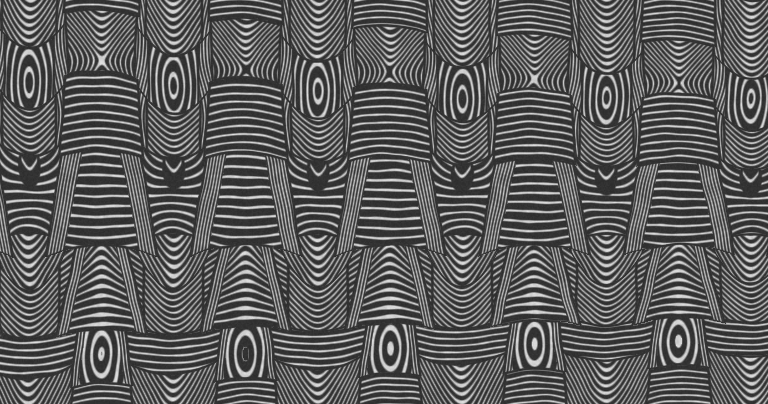
This pattern is drawn by a WebGL 2 fragment shader. Its source:

```glsl
#version 300 es
precision highp float;
// Woodgrain patchwork: interlocking columns of lined panels, nested arches and rings.
uniform vec2 u_resolution;
out vec4 fragColor;

const float UNITS_TALL = 406.0;    // canvas height in design units
const float PERIOD = 145.0;        // distance between main columns
const float FIRST_COLUMN = 102.0;
const float TILT_TOP = 9.0;        // row drift per column, top and bottom
const float TILT_BOTTOM = -6.0;
const float WOBBLE = 0.9;
const float SEAM = 2.3;
const float FINE = 3.4;            // spacing of the narrow strips
const float LINE_WEIGHT = 0.88;
const float SOFTNESS = 0.95;
const float MAIN_BOW = 0.004;
const vec3 GROUND = vec3(0.195);
const vec3 CHALK = vec3(0.87);

// Main column: row tops, then half widths (inner top, inner bottom, outer top, outer bottom).
const float MAIN_TOP[8] = float[](-60., 10., 72., 150., 246., 330., 385., 440.);
const vec4 MAIN_HALF[7] = vec4[](
    vec4(36, 38, 36, 38), vec4(36, 33, 36, 33), vec4(36, 42, 36, 42), vec4(19, 38, 40, 56),
    vec4(15, 34, 26, 46), vec4(17, 24, 24, 31), vec4(29, 34, 29, 34));
// Side column: row tops, curvature of each top edge, half widths.
const float SIDE_TOP[8] = float[](-40., 52., 112., 158., 234., 292., 338., 378.);
const float SIDE_BOW[8] = float[](.012, .02, .02, .012, -.006, .03, .006, .006);
const float SIDE_HALF[8] = float[](28., 25., 27., 200., 36., 30., 200., 200.);

float hash(vec2 p) {
    p = fract(p * vec2(0.1031, 0.1137));
    p += dot(p, p.yx + 33.33);
    return fract((p.x + p.y) * p.x * 17.3);
}

float noise(vec2 p) {
    vec2 i = floor(p), f = fract(p);
    f = f * f * (3.0 - 2.0 * f);
    return mix(mix(hash(i), hash(i + vec2(1, 0)), f.x),
               mix(hash(i + vec2(0, 1)), hash(i + vec2(1, 1)), f.x), f.y);
}

// Rounded V profile used for nested curves.
float rise(float x, float slope, float radius) {
    return slope * (sqrt(x * x + radius * radius) - radius);
}

// Panels return (line phase, distance to seam, half line width in phase units).
vec3 mainPanel(float x, float y, int r, float seed, vec4 w, float t) {
    float ya = y - MAIN_BOW * x * x, ax = abs(x);
    float inner = mix(w.x, w.y, t), outer = mix(w.z, w.w, t);
    float seam = min(outer - ax, min(ya - MAIN_TOP[r], MAIN_TOP[r + 1] - ya));
    if (ax > inner) return vec3((ax - inner) / FINE, min(seam, ax - inner + 0.8), 0.2);
    if (outer > inner) seam = min(seam, inner - ax + 0.8);
    float bold = 0.13 + 0.1 * exp(-x * x / 80.0);
    if (r == 1) {  // saddle: cups above, flare below
        float dy = ya - 58.0 - 6.0 * seed;
        float f = 2.0 * x * x - dy * dy;
        return vec3(f / sqrt(2.0 * x * x + dy * dy + 120.0) / 8.0 + seed, seam, bold);
    }
    if (r == 2) return vec3(ya / 8.6 + seed, seam, 0.13);
    if (r == 3) return vec3((ya + 0.008 * x * x * t) / 10.5 + seed, seam, 0.13);
    if (r == 4) return vec3((ya - rise(x, 2.6, 13.0) * (1.0 - t) * (1.0 - t)) / 9.5 + seed, seam, bold);
    if (r == 5) {  // one bold ring with a dark heart
        float ring = max(length(vec2(x, (ya - 355.0 - 6.0 * seed) * 0.45)), 5.0 * seed);
        return vec3(ring / 8.0 - 0.75, seam, 0.18);
    }
    return vec3(ya / 7.0 + seed, seam, 0.14);
}

vec3 sidePanel(float x, float y, float seed) {
    int r = 0;
    float seam = 100.0;
    for (int i = 0; i < 8; i++) {
        float edge = y + SIDE_BOW[i] * x * x - SIDE_TOP[i];
        if (edge > 0.0) r = i;
        seam = min(seam, abs(edge));
    }
    seam = min(seam, abs(SIDE_HALF[r] - x));
    if (x > SIDE_HALF[r]) {  // strips above, slanted fans below
        if (r < 3) return vec3((x + 6.0 * sin(y / 25.0)) / FINE, seam, 0.2);
        return vec3((y + 0.7 * x) / 6.5, seam, 0.15);
    }
    float bold = 0.14 + 0.1 * exp(-x * x / 80.0);
    if (r == 0) return vec3((y + rise(x, 2.2, 16.0)) / 8.0 + seed, seam, bold);
    if (r == 1) {
        float ring = length(vec2(x, (y - 74.0 - 14.0 * seed) * 0.38));
        return vec3(ring / 6.5 - 0.3 * seed, seam, 0.16);
    }
    if (r == 3) {  // pinched bands with a dark notch and a bright cup
        float bend = 0.018 * x * x * (1.0 - (y - 158.0) / 38.0);
        float notch = length(vec2(x / 10.0, (y - 168.0) / 20.0)) - 1.0;
        seam = min(seam, abs(notch) * 9.0);
        if (notch < 0.0) return vec3((y + rise(x, 2.2, 5.0) - 171.0) / 24.0 + 0.5, seam, 0.08);
        return vec3((y + bend) / 8.2 + seed, seam, 0.14);
    }
    if (r == 2 || r == 5) return vec3((y + rise(x, 1.4, 16.0)) / 6.5, seam, 0.16);
    if (r == 6) return vec3((y + 0.003 * x * x) / 7.5 + seed, seam, 0.14);
    return vec3((y + rise(x, 2.4, 15.0)) / 9.0 + seed, seam, bold);
}

void main() {
    vec2 p = gl_FragCoord.xy / u_resolution.y * UNITS_TALL;
    p.y = UNITS_TALL - p.y;
    vec2 q = p + WOBBLE * (vec2(noise(p / 23.0), noise(p / 19.0 + 40.0)) * 2.0 - 1.0);

    // Repeat across, with rows drifting from column to column.
    float u = (q.x - FIRST_COLUMN) / PERIOD, id = floor(u + 0.5);
    float x = (u - id) * PERIOD;
    float y = q.y - u * mix(TILT_TOP, TILT_BOTTOM, q.y / UNITS_TALL);
    float ya = y - MAIN_BOW * x * x;
    int r = 0;
    for (int i = 1; i < 7; i++) if (ya > MAIN_TOP[i]) r = i;
    float t = clamp((ya - MAIN_TOP[r]) / (MAIN_TOP[r + 1] - MAIN_TOP[r]), 0.0, 1.0);
    vec4 w = MAIN_HALF[r];
    float outside = abs(x) - mix(w.z, w.w, t);
    vec3 panel = mainPanel(x, y, r, hash(vec2(id + 7.0, r)), w, t);
    if (outside > 0.0) {
        panel = sidePanel(0.5 * PERIOD - abs(x), y, hash(vec2(floor(u) + 31.0, 5.0)));
        panel.y = min(panel.y, outside);
    }

    // Stroke the lines, fading them at the seams.
    float blur = clamp(fwidth(panel.x), 0.001, 0.5) * SOFTNESS;
    float width = panel.z * LINE_WEIGHT * (0.85 + 0.4 * noise(p / 9.0));
    float ink = 1.0 - smoothstep(width - blur, width + blur, abs(fract(panel.x) - 0.5));
    ink *= smoothstep(0.4, SEAM, panel.y) * (0.88 + 0.12 * noise(p / 3.0));
    float grain = 0.04 * (noise(p * 0.8) - 0.5);
    fragColor = vec4(mix(GROUND, CHALK, ink) + grain, 1.0);
}
```
